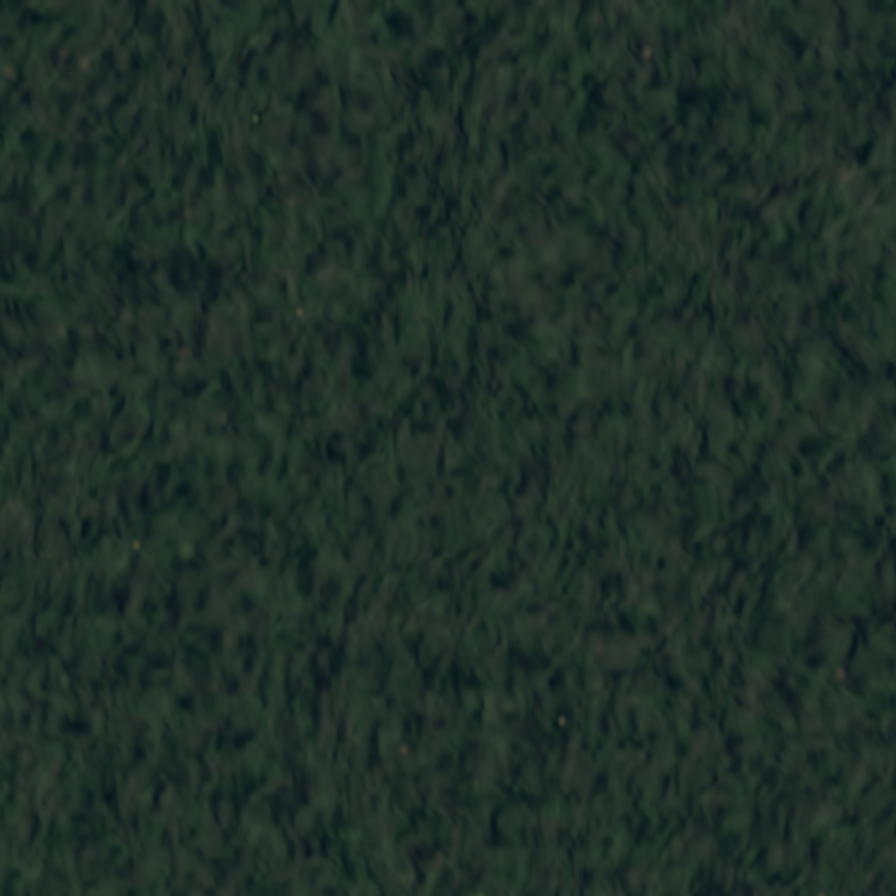
This texture is drawn by a three.js fragment shader. Its source:

```glsl
#define GRAIN_SCALE vec2(92.0, 46.0)
#define FINE_SCALE vec2(150.0, 84.0)
#define BLOTCH_SCALE vec2(30.0, 19.0)
#define TINT_SCALE vec2(70.0, 42.0)
#define SWAY 0.03
#define CONTRAST 7.2
#define TINT_AMOUNT 0.045
#define SPECK_CELLS 15.0
#define SPECK_SHARE 0.28
#define DARK_TEAL vec3(0.062, 0.124, 0.125)
#define MID_GREEN vec3(0.126, 0.190, 0.157)
#define PALE_GREEN vec3(0.178, 0.235, 0.190)

varying vec2 vUv;

float hash(vec2 p) {
  vec3 q = fract(p.xyx * vec3(0.1031, 0.1030, 0.0973));
  q += dot(q, q.yzx + 33.33);
  return fract((q.x + q.y) * q.z);
}

float valueNoise(vec2 p) {
  vec2 cell = floor(p);
  vec2 f = fract(p);
  f = f * f * (3.0 - 2.0 * f);
  float low = mix(hash(cell), hash(cell + vec2(1.0, 0.0)), f.x);
  float high = mix(hash(cell + vec2(0.0, 1.0)), hash(cell + vec2(1.0, 1.0)), f.x);
  return mix(low, high, f.y);
}

// Upright fibres whose columns lean sideways by a given slope
float fibres(vec2 p, vec2 scale, float lean, float seed) {
  p.x -= lean * p.y;
  return valueNoise(p * scale + seed);
}

// Sparse soft flecks: x is coverage, y is a random hue
vec2 flecks(vec2 p) {
  vec2 grid = p * SPECK_CELLS;
  vec2 result = vec2(0.0);
  for (int j = -1; j <= 1; j++) {
    for (int i = -1; i <= 1; i++) {
      vec2 cell = floor(grid) + vec2(float(i), float(j));
      vec2 centre = cell + vec2(hash(cell + 17.0), hash(cell + 53.0));
      float present = step(hash(cell + 91.0), SPECK_SHARE);
      float strength = hash(cell + 127.0);
      vec2 d = (grid - centre) * vec2(1.0, 0.75);
      float radius = mix(0.09, 0.17, hash(cell + 211.0));
      float cover = present * mix(0.15, 0.8, strength * strength * strength)
                  * (1.0 - smoothstep(0.0, radius, length(d)));
      if (cover > result.x) result = vec2(cover, hash(cell + 171.0));
    }
  }
  return result;
}

void main() {
  // Gentle sway breaks up the straight columns
  vec2 p = vUv;
  p.x += SWAY * (valueNoise(vUv * 7.0 + 5.0) - 0.5);
  p += 0.009 * (vec2(valueNoise(vUv * 38.0 + 40.0), valueNoise(vUv * 38.0 + 80.0)) - 0.5);

  // Layers of fibre tone, centred on zero
  float tone = 0.40 * fibres(p, GRAIN_SCALE, 0.16, 11.0)
             + 0.29 * fibres(p, FINE_SCALE, -0.10, 300.0)
             + 0.18 * fibres(p, GRAIN_SCALE * 0.8, -0.18, 500.0)
             + 0.13 * fibres(p, BLOTCH_SCALE, 0.10, 700.0) - 0.5;
  tone *= CONTRAST;

  // Teal shadows through green to pale tips
  vec3 colour = tone < 0.0
    ? mix(MID_GREEN, DARK_TEAL, min(-tone * 0.6, 1.5))
    : mix(MID_GREEN, PALE_GREEN, min(tone * 0.55, 1.4));

  // Drift between leaf green and grey brown
  float tint = valueNoise(p * TINT_SCALE + 900.0) - 0.5;
  colour += TINT_AMOUNT * tint * vec3(0.45, -0.55, 0.15);

  // Faint buff and green flecks
  vec2 fleck = flecks(vUv);
  vec3 fleckColour = mix(vec3(0.36, 0.31, 0.26), vec3(0.27, 0.36, 0.22), smoothstep(0.55, 0.85, fleck.y));
  colour = mix(colour, fleckColour, fleck.x);

  gl_FragColor = vec4(colour, 1.0);
}
```
